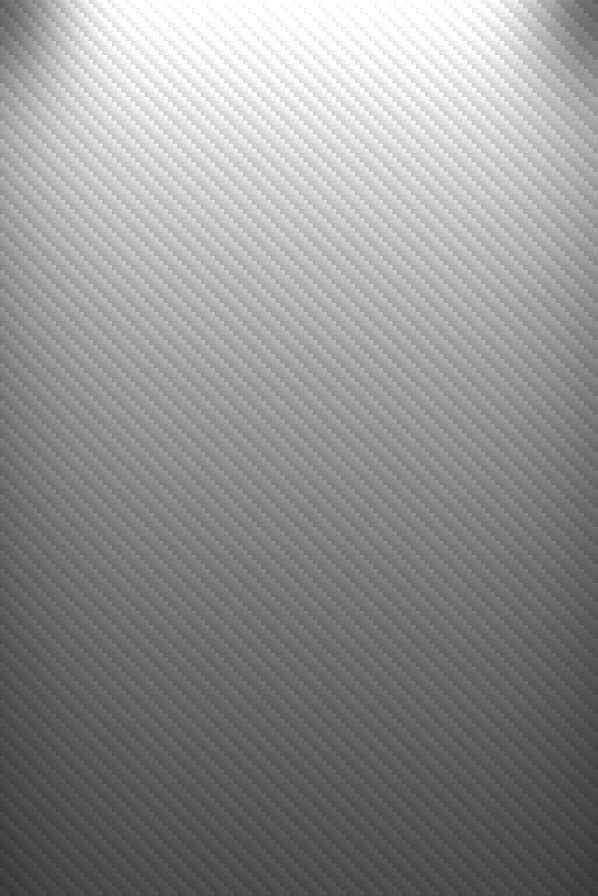
Reproduce this texture procedurally as a Shadertoy shader.

```glsl
// Grey carbon-fibre twill weave under a soft light from above, with darkened edges.
#define REPEATS_ACROSS 32.0
#define THREADS 4.0
#define WARP_SHADE 1.05
#define WEFT_SHADE 0.95
#define FLOAT_SLOPE 0.10
#define SEAM_WIDTH 0.14
#define SEAM_DEPTH 0.05
#define TOP_LIGHT 1.06
#define LIGHT_FALLOFF 1.25
#define SIDE_DARK 0.22
#define CORNER_DARK 0.50
#define SAMPLES 4

// Two-over, two-under twill; p is measured in thread widths.
float twill(vec2 p) {
    vec2 cell = floor(p);
    vec2 inCell = fract(p);
    bool warpOnTop = mod(cell.x + cell.y, THREADS) < 0.5 * THREADS;

    // Position along the visible float (0 to 1) and across its thread.
    float along = warpOnTop ? mod(cell.x + p.y, THREADS) : mod(cell.y + p.x, THREADS);
    along = fract(along / (0.5 * THREADS));
    float across = warpOnTop ? inCell.x : inCell.y;

    float shade = warpOnTop ? WARP_SHADE : WEFT_SHADE;
    shade += FLOAT_SLOPE * (along - 0.5);
    float edgeDistance = min(across, 1.0 - across);
    return shade - SEAM_DEPTH * (1.0 - smoothstep(0.0, SEAM_WIDTH, edgeDistance));
}

// Vertical falloff with darker sides and upper corners.
float lighting(vec2 uv) {
    float depth = 1.0 - uv.y;
    float side = abs(2.0 * uv.x - 1.0);
    float light = TOP_LIGHT * exp(-LIGHT_FALLOFF * depth);
    light *= 1.0 - SIDE_DARK * pow(side, 4.0);
    vec2 fromCorner = vec2(0.5 * (1.0 - side) / 0.11, depth / 0.10);
    return light * (1.0 - CORNER_DARK * exp(-dot(fromCorner, fromCorner)));
}

void mainImage(out vec4 fragColor, in vec2 fragCoord) {
    vec2 uv = fragCoord / iResolution.xy;
    float threadScale = REPEATS_ACROSS * THREADS / iResolution.x;

    // Average a grid of samples so the fine weave stays smooth.
    float weave = 0.0;
    for (int j = 0; j < SAMPLES; j++) {
        for (int i = 0; i < SAMPLES; i++) {
            vec2 offset = (vec2(i, j) + 0.5) / float(SAMPLES) - 0.5;
            weave += twill((fragCoord + offset) * threadScale);
        }
    }
    weave /= float(SAMPLES * SAMPLES);

    float grey = clamp(lighting(uv) * weave, 0.0, 1.0);
    fragColor = vec4(vec3(grey), 1.0);
}
```
